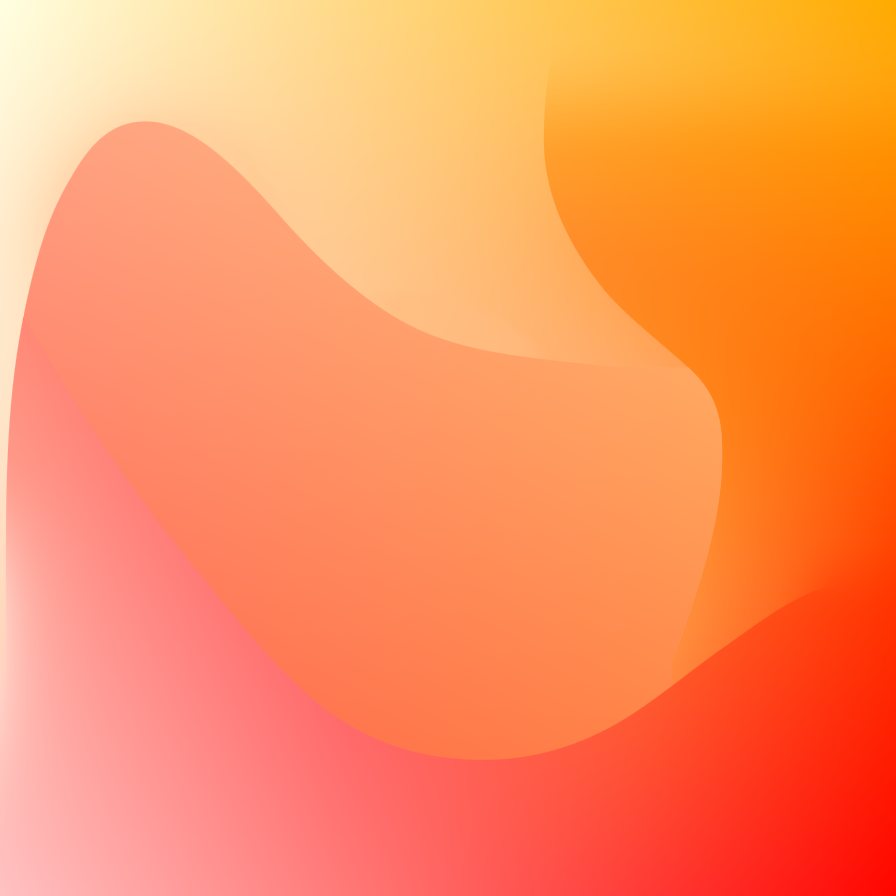
Reproduce this background procedurally as a Shadertoy shader.

```glsl
float edge(float d) {
    return clamp(0.5 + d / max(fwidth(d), 1e-5), 0.0, 1.0);
}

// Cubic span between two knots: (position, value, slope)
float span(float t, vec3 a, vec3 b) {
    float w = b.x - a.x;
    float s = clamp((t - a.x) / w, 0.0, 1.0);
    float r = 1.0 - s;
    return r * r * ((1.0 + 2.0 * s) * a.y + s * w * a.z)
         + s * s * ((1.0 + 2.0 * r) * b.y - r * w * b.z);
}

float blobTop(float x) {
    vec3 shoulder = vec3(0.0846, 0.811, 1.65), crest = vec3(0.163, 0.8645, 0.0);
    vec3 slope = vec3(0.3125, 0.759, -1.13), valley = vec3(0.482, 0.626, -0.38);
    vec3 shelf = vec3(0.651, 0.594, -0.12);
    if (x < shoulder.x) return span(x, vec3(0.026, 0.646, 5.0), shoulder);
    if (x < crest.x) return span(x, shoulder, crest);
    if (x < slope.x) return span(x, crest, slope);
    if (x < valley.x) return span(x, slope, valley);
    if (x < shelf.x) return span(x, valley, shelf);
    return span(x, shelf, vec3(0.76, 0.59, 0.0));
}

float waveTop(float x) {
    vec3 upper = vec3(0.195, 0.3945, -1.25), lower = vec3(0.371, 0.203, -0.7);
    vec3 trough = vec3(0.54, 0.152, 0.0), rise = vec3(0.684, 0.19, 0.55);
    vec3 climb = vec3(0.807, 0.277, 0.7);
    if (x < upper.x) return span(x, vec3(0.026, 0.646, -1.7), upper);
    if (x < lower.x) return span(x, upper, lower);
    if (x < trough.x) return span(x, lower, trough);
    if (x < rise.x) return span(x, trough, rise);
    if (x < climb.x) return span(x, rise, climb);
    return span(x, climb, vec3(0.924, 0.345, 0.25));
}

float rightEdge(float y) {
    vec3 bulge = vec3(0.492, 0.806, 0.0), corner = vec3(0.59, 0.768, -1.1);
    vec3 bend = vec3(0.681, 0.6706, -0.78), inlet = vec3(0.844, 0.607, 0.0);
    if (y < bulge.x) return span(y, vec3(0.258, 0.749, 0.36), bulge);
    if (y < corner.x) return span(y, bulge, corner);
    if (y < bend.x) return span(y, corner, bend);
    if (y < inlet.x) return span(y, bend, inlet);
    return span(y, inlet, vec3(0.94, 0.616, 0.2));
}

vec3 creamColor(vec2 p) {
    vec3 c = mix(vec3(1.0, 1.0, 0.88), vec3(1.0, 0.87, 0.58), clamp(p.x / 0.33, 0.0, 1.0));
    c = mix(c, vec3(1.0, 0.67, 0.0), clamp((p.x - 0.33) / 0.67, 0.0, 1.0));
    c.yz += (1.0 - p.y) * vec2(-0.22, 0.8 * p.x - 0.2);
    return c;
}

vec3 orangeColor(vec2 p) {
    float inward = 1.0 - p.x;
    return vec3(1.0,
        0.01 + 0.67 * p.y + inward * mix(1.45, 0.15, smoothstep(0.28, 0.75, p.y)),
        inward * mix(1.0, 0.45, smoothstep(0.3, 0.6, p.y)));
}

vec3 waveColor(vec2 p) {
    vec3 c = vec3(1.0,
        0.76 - 0.74 * p.x + p.y * mix(-0.32, 0.57, smoothstep(0.35, 0.75, p.x)),
        (1.0 - p.x) * (0.76 - 0.45 * p.y));
    float paleRim = exp(-p.x / 0.03) * smoothstep(0.02, 0.28, p.y) * smoothstep(0.5, 0.3, p.y);
    return mix(c, vec3(1.0, 0.87, 0.82), 0.85 * paleRim);
}

void mainImage(out vec4 fragColor, in vec2 fragCoord) {
    vec2 p = fragCoord / iResolution.xy;
    float right = rightEdge(p.y);
    float aboveWave = p.y - waveTop(p.x);

    // Cream field with warm shadows beside the neighbouring shapes
    vec3 color = creamColor(p);
    float headGlow = exp(-max(length(p - vec2(0.18, 0.74)) - 0.125, 0.0) / 0.04);
    color = mix(color, vec3(1.0, 0.7, 0.5), 0.32 * headGlow);
    float sideGlow = exp(-max(right - p.x, 0.0) / 0.06) * smoothstep(0.95, 0.6, p.y);
    color = mix(color, vec3(1.0, 0.6, 0.28), 0.45 * sideGlow);

    // Faint peach lobe above the valley
    vec2 q = mat2(0.94, 0.34, -0.34, 0.94) * (p - vec2(0.51, 0.632));
    q = vec2(0.94 * (p.x - 0.51) - 0.34 * (p.y - 0.632), 0.34 * (p.x - 0.51) + 0.94 * (p.y - 0.632));
    float lobe = smoothstep(1.1, 0.75, length(q / vec2(0.1, 0.032)));
    color = mix(color, vec3(1.0, 0.74, 0.5), 0.5 * lobe);

    // Orange field, melting into the cream at the top
    float orange = edge(p.x - right) * smoothstep(0.96, 0.82, p.y);
    color = mix(color, orangeColor(p), orange);

    // Central blob
    float blob = edge(blobTop(p.x) - p.y) * edge(right - p.x) * edge(p.x - 0.026);
    blob *= step(-0.01, aboveWave);
    vec3 blobColor = vec3(1.0, 0.34 + 0.16 * p.x + 0.33 * p.y, 0.29 - 0.08 * p.x + 0.26 * p.y);
    color = mix(color, blobColor, blob);

    // Pink to red wave, soft at its far ends
    float left = span(p.y, vec3(0.349, 0.0065, 0.0), vec3(0.646, 0.026, 0.2));
    float wave = mix(edge(-aboveWave), smoothstep(0.06, -0.03, aboveWave), smoothstep(0.86, 0.95, p.x));
    wave *= max(edge(p.x - left), smoothstep(0.33, 0.2, p.y));
    color = mix(color, waveColor(p), wave);

    fragColor = vec4(clamp(color, 0.0, 1.0), 1.0);
}
```
